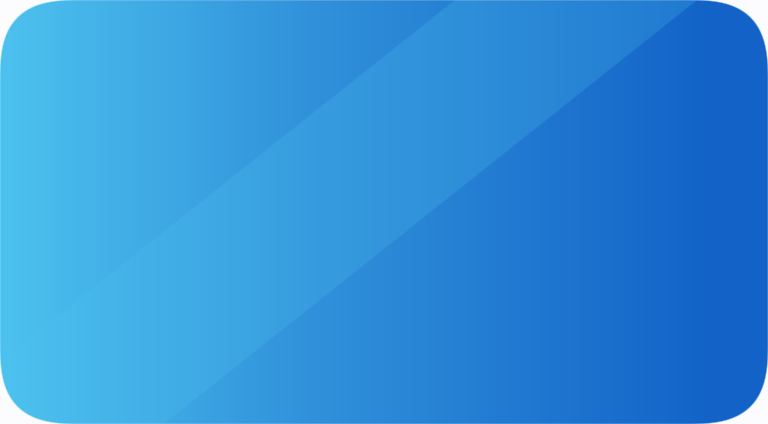
Reproduce this background procedurally as a Shadertoy shader.

```glsl
const vec3 PAPER = vec3(0.99, 0.99, 1.00);
const vec3 SKY   = vec3(0.30, 0.76, 0.935);
const vec3 AZURE = vec3(0.19, 0.57, 0.855);
const vec3 ROYAL = vec3(0.07, 0.385, 0.78);

const float MID_STOP = 0.40;       // gradient stops, fraction of the width
const float END_STOP = 0.93;

const float CORNER_RADIUS = 0.20;  // lengths in canvas heights
const float CORNER_POWER  = 3.0;   // above 2 gives a squarer corner

const float BAND_SLOPE = 0.795;
const float BAND_LEFT  = 1.073;    // where the band edges meet the top
const float BAND_RIGHT = 1.644;
const float BAND_ALPHA = 0.23;

// Coverage of a region whose signed distance is negative inside
float coverage(float dist, float pixel) {
    return clamp(0.5 - dist / pixel, 0.0, 1.0);
}

// Approximate distance to a box with superelliptic corners
float squircleBox(vec2 p, vec2 halfSize) {
    vec2 q = abs(p) - halfSize + CORNER_RADIUS;
    vec2 c = pow(max(q, 0.0), vec2(CORNER_POWER));
    float outer = pow(c.x + c.y, 1.0 / CORNER_POWER);
    return outer + min(max(q.x, q.y), 0.0) - CORNER_RADIUS;
}

vec3 horizontalGradient(float x) {
    vec3 left = mix(SKY, AZURE, clamp(x / MID_STOP, 0.0, 1.0));
    float t = clamp((x - MID_STOP) / (END_STOP - MID_STOP), 0.0, 1.0);
    return mix(left, ROYAL, t);
}

// Distance to the slanted strip between the two parallel edges
float slantedBand(vec2 p) {
    float topCrossing = p.x + (1.0 - p.y) / BAND_SLOPE;
    float middle = 0.5 * (BAND_LEFT + BAND_RIGHT);
    float halfWidth = 0.5 * (BAND_RIGHT - BAND_LEFT);
    float edge = abs(topCrossing - middle) - halfWidth;
    return edge / length(vec2(1.0, 1.0 / BAND_SLOPE));
}

void mainImage(out vec4 fragColor, in vec2 fragCoord) {
    float pixel = 1.0 / iResolution.y;
    vec2 p = fragCoord * pixel;
    vec2 halfSize = 0.5 * iResolution.xy * pixel;

    // Panel gradient with its translucent band
    vec3 color = horizontalGradient(fragCoord.x / iResolution.x);
    color = mix(color, SKY, BAND_ALPHA * coverage(slantedBand(p), 1.5 * pixel));

    // Rounded panel over the paper
    float panel = coverage(squircleBox(p - halfSize, halfSize), 1.5 * pixel);
    fragColor = vec4(mix(PAPER, color, panel), 1.0);
}
```
